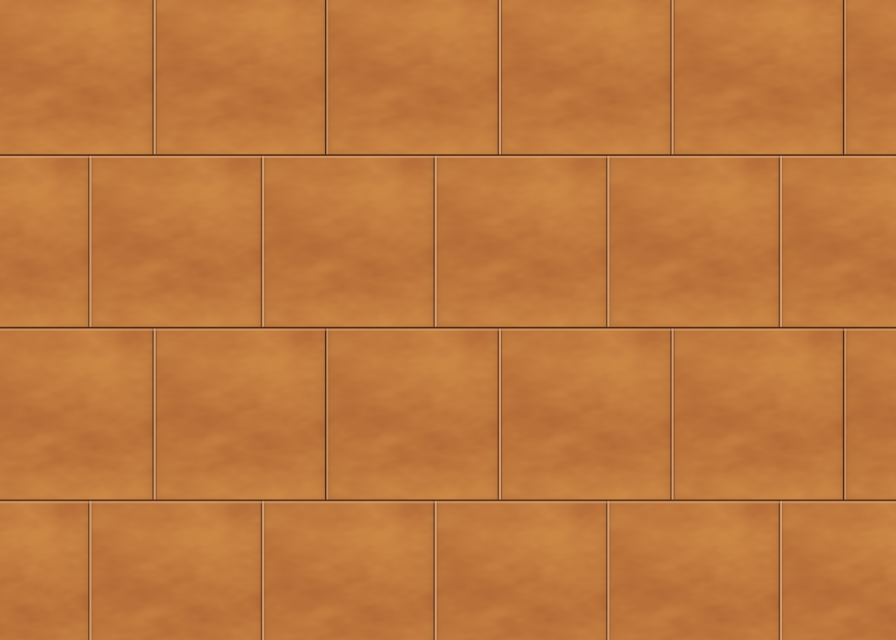
This texture is drawn by a Shadertoy shader. Its source:

```glsl
#define TILES_ACROSS 5.19
#define ROW_OFFSET 0.372
#define GRID_SHIFT vec2(0.108, 0.101)
#define CLAY_DARK vec3(0.69, 0.395, 0.2)
#define CLAY_LIGHT vec3(0.82, 0.55, 0.28)
#define GROOVE_COLOR vec3(0.29, 0.15, 0.08)
#define BEVEL_COLOR vec3(0.86, 0.65, 0.48)
#define MOTTLE 0.36
#define GRAIN vec2(3.0, 6.0)

// Share of a pixel of size px, centred on d, that lies between a and b
float band(float d, float a, float b, float px) {
    return (clamp(d + 0.5 * px, a, b) - clamp(d - 0.5 * px, a, b)) / px;
}

vec3 hash3(vec2 p) {
    vec3 q = fract(vec3(p.xyx) * vec3(0.1031, 0.1030, 0.0973));
    q += dot(q, q.yxz + 33.33);
    return fract((q.xxy + q.yzz) * q.zyx);
}

// Cellular noise: one soft spot of random sign per cell
float spots(vec2 p) {
    vec2 cell = floor(p);
    float sum = 0.0;
    for (int y = -1; y <= 1; y++) {
        for (int x = -1; x <= 1; x++) {
            vec2 c = cell + vec2(x, y);
            vec3 h = hash3(c + 40.0);
            vec2 d = p - c - h.xy;
            float w = max(0.0, 1.0 - dot(d, d));
            sum += (2.0 * h.z - 1.0) * w * w;
        }
    }
    return sum;
}

float clouds(vec2 p) {
    float sum = 0.0, amp = 0.5;
    for (int i = 0; i < 4; i++) {
        sum += amp * spots(p);
        p = p * 1.9 + vec2(7.3, 3.7);
        amp *= 0.68;
    }
    return sum;
}

float blob(vec2 p, vec2 center, vec2 size) {
    vec2 q = (p - center) / size;
    return exp(-dot(q, q));
}

// Fired clay glaze; tile coordinates run from the top left corner
vec3 clay(vec2 t) {
    float tone = 0.53 + MOTTLE * clouds(t * GRAIN);

    // Reddish middle, paler corners and lower edge
    tone -= 0.24 * blob(t, vec2(0.12, 0.5), vec2(0.2, 0.25));
    tone -= 0.16 * blob(t, vec2(0.6, 0.54), vec2(0.45, 0.1));
    tone += 0.18 * blob(t, vec2(0.88, 0.12), vec2(0.25, 0.2));
    tone += 0.13 * blob(t, vec2(0.25, 0.22), vec2(0.22, 0.1));
    tone += 0.22 * smoothstep(0.75, 1.0, t.y);
    return mix(CLAY_DARK, CLAY_LIGHT, clamp(tone, 0.0, 1.0));
}

void mainImage(out vec4 fragColor, in vec2 fragCoord) {
    // Running bond grid, rows counted downward
    float px = TILES_ACROSS / iResolution.x;
    vec2 grid = vec2(fragCoord.x, iResolution.y - fragCoord.y) * px + GRID_SHIFT;
    float oddRow = mod(floor(grid.y), 2.0);
    grid.x += oddRow * ROW_OFFSET;

    vec2 tile = fract(grid);
    vec2 joint = round(grid);
    vec2 d = grid - joint;

    // Soft shade toward the rims
    vec3 color = clay(tile);
    color *= 1.0 - 0.09 * exp(-abs(d.x) / 0.025) - 0.05 * exp(-abs(d.y) / 0.02);

    // Upright joints: every third one in even rows is deeper
    float deep = (1.0 - oddRow) * (1.0 - step(0.5, mod(joint.x + 1.0, 3.0)));
    float rightShade = mix(0.4, 0.15, max(oddRow, deep));
    color = mix(color, GROOVE_COLOR, mix(0.6, 0.95, deep) * band(d.x, -0.010, -0.001, px));
    color = mix(color, BEVEL_COLOR, mix(0.85, 0.6, deep) * band(d.x, -0.001, 0.010, px));
    color = mix(color, GROOVE_COLOR, rightShade * band(d.x, 0.010, 0.016, px));

    // Level joints: dark groove above a lit tile rim
    float depth = mix(0.8, 0.95, 1.0 - mod(joint.y, 2.0));
    color = mix(color, GROOVE_COLOR, depth * band(d.y, -0.006, 0.004, px));
    color = mix(color, BEVEL_COLOR, 0.6 * band(d.y, 0.005, 0.016, px));

    fragColor = vec4(color, 1.0);
}
```
